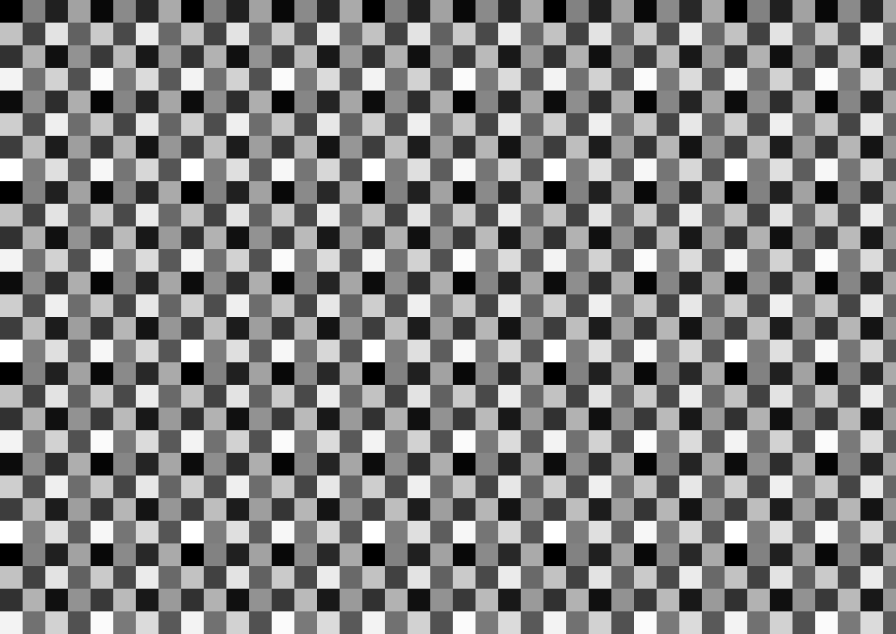
Give the GLSL for this pattern, as a WebGL 1 fragment shader.

```glsl
precision highp float;

uniform vec2 u_resolution;

// Grey level of a cell in an 8 x 8 ordered-dither matrix, built from the
// 2 x 2 rank pattern (0 2 / 3 1) applied at three scales.
float ditherLevel(vec2 cell) {
  float rank = 0.0;
  float weight = 16.0;
  for (int level = 0; level < 3; level++) {
    vec2 bit = mod(cell, 2.0);
    rank += weight * mod(2.0 * bit.x + 3.0 * bit.y, 4.0);
    cell = floor(cell / 2.0);
    weight /= 4.0;
  }
  return rank / 63.0;
}

void main() {
  // Square cells, 28 down the canvas, counted from the top left
  float pixelSize = 28.0 / u_resolution.y;
  vec2 position = vec2(gl_FragCoord.x, u_resolution.y - gl_FragCoord.y) * pixelSize;

  // Blend the cells under the pixel by the area each one covers
  vec2 nearCell = floor(position - 0.5 * pixelSize);
  vec2 farCell = floor(position + 0.5 * pixelSize);
  vec2 coverage = clamp((position - farCell) / pixelSize + 0.5, 0.0, 1.0);

  float upper = mix(ditherLevel(nearCell), ditherLevel(vec2(farCell.x, nearCell.y)), coverage.x);
  float lower = mix(ditherLevel(vec2(nearCell.x, farCell.y)), ditherLevel(farCell), coverage.x);

  gl_FragColor = vec4(vec3(mix(upper, lower, coverage.y)), 1.0);
}
```
